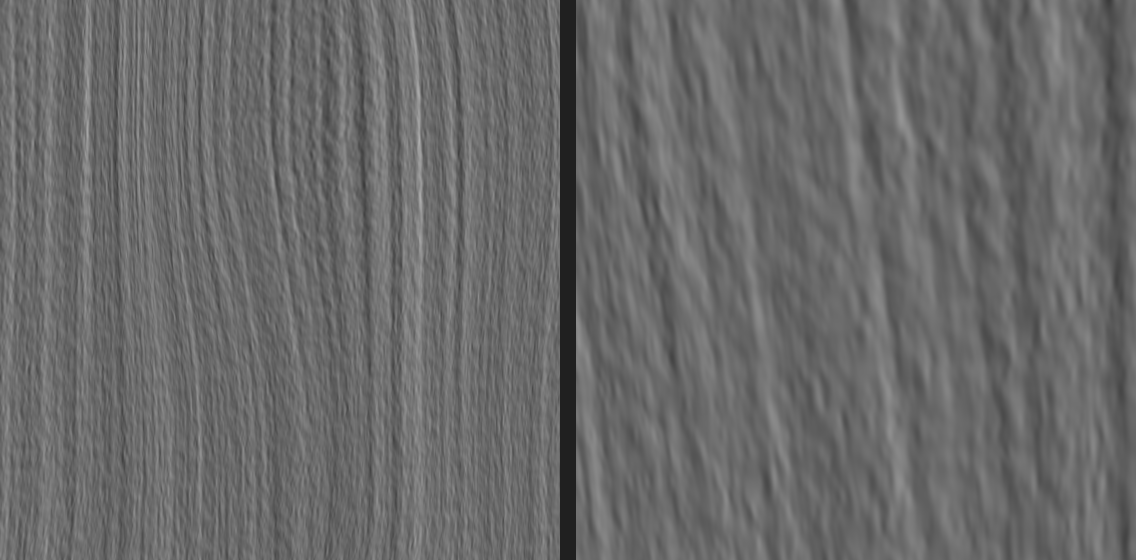
Left: the whole. Right: its middle third, enlarged.
This texture is drawn by a Shadertoy shader. Its source:

```glsl
// Grey wood veneer: long drifting vertical streaks under a fine embossed fibre grain.

const vec3 WOOD_GREY = vec3(0.418);

float hash(vec2 cell) {
    return fract(sin(dot(cell, vec2(127.1, 311.7))) * 43758.5453);
}

// Smooth value noise, centred on zero (-0.5 to 0.5)
float noise(vec2 p) {
    vec2 cell = floor(p);
    vec2 f = fract(p);
    f = f * f * (3.0 - 2.0 * f);
    float low = mix(hash(cell), hash(cell + vec2(1.0, 0.0)), f.x);
    float high = mix(hash(cell + vec2(0.0, 1.0)), hash(cell + vec2(1.0, 1.0)), f.x);
    return mix(low, high, f.y) - 0.5;
}

// Difference of two nearby samples: keeps only detail of about one cell
float emboss(vec2 p, vec2 offset) {
    return noise(p) - noise(p + offset);
}

// Sideways drift that makes the streaks lean, spread and converge
vec2 bendGrain(vec2 uv) {
    float drift = 0.1 * noise(uv * vec2(3.2, 1.6) + 3.7);
    drift += 0.018 * noise(uv * vec2(8.0, 2.6) + 17.3);
    return vec2(uv.x + drift, uv.y);
}

// Soft bands of light and dark wood
float bands(vec2 p) {
    float tone = 0.035 * noise(p * vec2(13.0, 0.5) + 7.1);
    return tone + 0.06 * noise(p * vec2(36.0, 0.7) + 31.9);
}

// Thin continuous growth lines, stronger in some parts of the board
float growthLines(vec2 p) {
    float strength = 1.0 + 0.9 * noise(p * vec2(7.0, 1.3) + 83.0);
    float wide = emboss(p * vec2(82.0, 0.9) + 11.3, vec2(1.2, 0.0));
    float thin = emboss(p * vec2(165.0, 1.6) + 47.7, vec2(1.2, 0.0));
    return strength * (0.07 * wide + 0.065 * thin);
}

// Sparse pale veins running the length of the board
float paleVeins(vec2 p, float density) {
    float ridge = noise(p * vec2(density, 0.8) + 61.4);
    return smoothstep(0.15, 0.38, ridge);
}

// Short, nearly straight dashes of the fibre surface
float fibres(vec2 p) {
    float wiggle = 0.0016 * noise(p * vec2(80.0, 60.0) + 5.9);
    vec2 q = vec2(p.x + wiggle, p.y);
    float coarse = emboss(q * vec2(235.0, 55.0), vec2(1.0, 0.35));
    float fine = emboss(q * vec2(370.0, 110.0) + 41.0, vec2(1.0, 0.35));
    return coarse + 0.5 * fine;
}

void mainImage(out vec4 fragColor, in vec2 fragCoord) {
    vec2 uv = fragCoord / iResolution.y;
    vec2 grain = bendGrain(uv);

    float tone = bands(grain) + growthLines(grain);
    tone += 0.045 * paleVeins(grain, 68.0);
    tone += 0.095 * fibres(grain);

    fragColor = vec4(WOOD_GREY + tone, 1.0);
}
```
